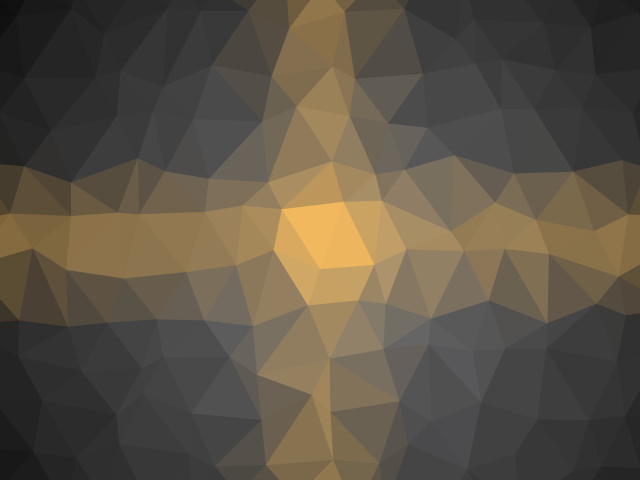
Give the GLSL for this background, as a Shadertoy shader.

```glsl
const float CELL = 0.1;
const float JITTER = 0.66;
const vec3 GOLD = vec3(1.0, 0.75, 0.35);
const vec3 GREY = vec3(0.995, 0.995, 1.01);

vec2 hash22(vec2 p) {
    vec3 q = fract(p.xyx * vec3(0.1031, 0.1030, 0.0973));
    q += dot(q, q.yzx + 33.33);
    return fract((q.xx + q.yz) * q.zy);
}

// Scattered mesh corner; odd rows are staggered by half a cell
vec2 meshVertex(vec2 id) {
    vec2 stagger = vec2(0.5 * mod(id.y, 2.0), 0.0);
    return id + stagger + JITTER * (hash22(id + 71.0) - 0.5);
}

// Distance to the left side of the line from a to b
float edgeDistance(vec2 p, vec2 a, vec2 b) {
    vec2 e = normalize(b - a);
    return e.x * (p.y - a.y) - e.y * (p.x - a.x);
}

float triangleCoverage(vec2 p, vec2 a, vec2 b, vec2 c, float blur) {
    float d = min(edgeDistance(p, a, b),
              min(edgeDistance(p, b, c), edgeDistance(p, c, a)));
    return smoothstep(-blur, blur, d);
}

// Soft core plus a faint plateau with a firm border
float beam(float d, float coreWidth, float halfWidth) {
    float core = exp(-d * d / (coreWidth * coreWidth));
    float plateau = 1.0 - smoothstep(halfWidth, halfWidth + 0.01, abs(d));
    return 0.35 * core + 0.06 * plateau;
}

float glow(vec2 p, vec2 centre, float radius) {
    vec2 d = (p - centre) / radius;
    return exp(-dot(d, d));
}

// Grey vignette crossed by two golden beams
vec3 lightField(vec2 p) {
    float grey = max(0.47 - 0.44 * length(p - vec2(0.06, -0.055)), 0.06);
    float across = beam(p.y, 0.1, 0.155);
    float upright = beam(p.x - 0.005, 0.085, 0.175);
    float amount = 1.0 - (1.0 - across) * (1.0 - upright);
    amount += 0.3 * glow(p, vec2(0.02, 0.0), 0.1);
    return mix(GREY * grey, GOLD, min(amount, 1.0));
}

// Flat facet colour in rgb, weighted by its coverage in a
vec4 facet(vec2 p, vec2 a, vec2 b, vec2 c, float blur) {
    vec2 middle = (a + b + c) / 3.0;
    float shade = 1.0 + 0.1 * (hash22(middle * 37.0).x - 0.5);
    float coverage = triangleCoverage(p, a, b, c, blur);
    vec3 colour = shade * lightField((middle - vec2(0.0, 0.5)) * CELL);
    return vec4(colour, 1.0) * coverage;
}

// Split each quad along its shorter diagonal
vec4 quadFacets(vec2 p, vec2 id, float blur) {
    vec2 a = meshVertex(id);
    vec2 b = meshVertex(id + vec2(1.0, 0.0));
    vec2 c = meshVertex(id + vec2(0.0, 1.0));
    vec2 d = meshVertex(id + vec2(1.0, 1.0));
    if (distance(a, d) < distance(b, c)) {
        return facet(p, a, b, d, blur) + facet(p, a, d, c, blur);
    }
    return facet(p, a, b, c, blur) + facet(p, b, d, c, blur);
}

void mainImage(out vec4 fragColor, in vec2 fragCoord) {
    vec2 p = (fragCoord - 0.5 * iResolution.xy) / iResolution.y;
    vec2 meshPos = p / CELL + vec2(0.0, 0.5);
    float blur = 0.7 / (CELL * iResolution.y);

    // Gather nearby facets
    vec4 sum = vec4(0.0);
    for (int y = -1; y <= 1; y++) {
        for (int x = -1; x <= 1; x++) {
            vec2 id = floor(meshPos) + vec2(float(x), float(y));
            sum += quadFacets(meshPos, id, blur);
        }
    }
    fragColor = vec4(sum.rgb / max(sum.a, 0.001), 1.0);
}
```
